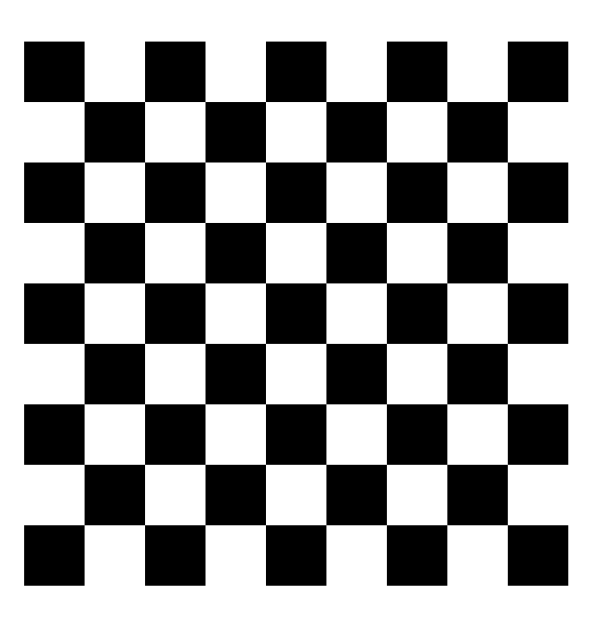
Write a Shadertoy shader that draws this pattern.

```glsl
// A nine by nine black and white checkerboard, set slightly off centre on white.
// Even and odd stripes are covered per axis, then crossed to give the dark
// squares, with edges smoothed over one pixel and no bleed past the border.

// Smoothed coverage of the inside, where the signed depth is positive
vec2 coverage(vec2 depth, float pixel) {
    return clamp(0.5 + depth / pixel, 0.0, 1.0);
}

void mainImage(out vec4 fragColor, in vec2 fragCoord) {
    // Board coordinates: one unit per square, zero at its lower left corner
    float squareSize = 0.09447;
    vec2 board = (fragCoord / iResolution.y - vec2(0.0377, 0.0848)) / squareSize;
    float pixel = 1.0 / (iResolution.y * squareSize);

    // Stripes along each axis, limited to the nine squares
    vec2 inside = coverage(4.5 - abs(board - 4.5), pixel);
    vec2 evenStripe = coverage(0.5 - abs(mod(board + 0.5, 2.0) - 1.0), pixel);
    evenStripe = min(evenStripe, inside);
    vec2 oddStripe = inside - evenStripe;

    // Dark where both stripes have the same parity
    float dark = evenStripe.x * evenStripe.y + oddStripe.x * oddStripe.y;
    fragColor = vec4(vec3(1.0 - dark), 1.0);
}
```
